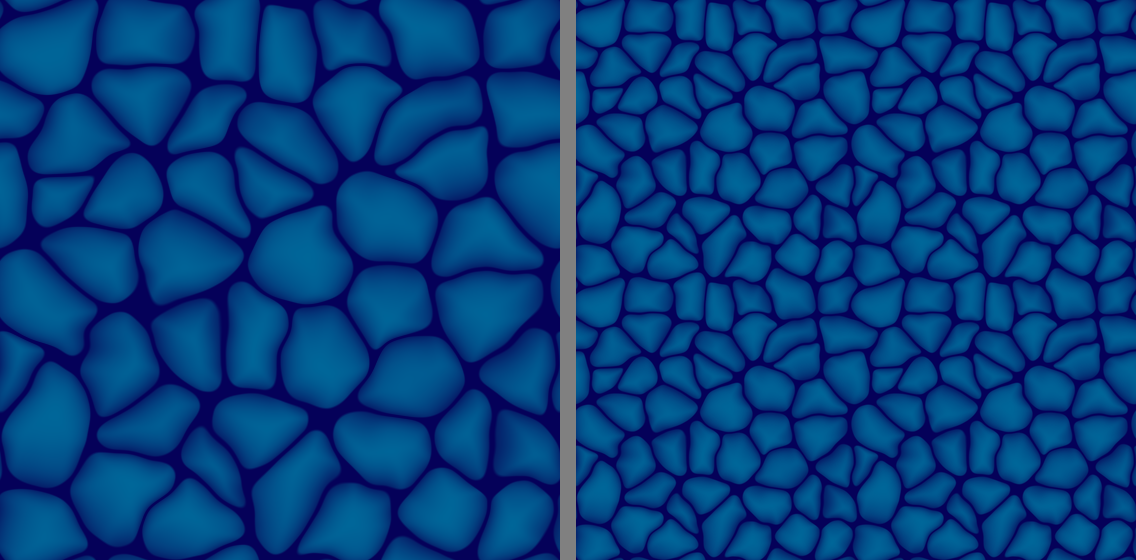
Left: one tile. Right: repeated 2 by 2.
Write a WebGL 2 fragment shader that draws this texture.

```glsl
#version 300 es
precision highp float;
// Rounded blue pebbles set in dark joints, seamless on all sides.
// A warped, wrapping Voronoi grid gives the stones; a soft minimum of the
// distances to their borders rounds the corners and shades each face.

#define CELLS 7.0          // stones along each side
#define JITTER 0.96        // irregularity of the stone centres
#define WARP 0.20          // waviness of the borders
#define JOINT 0.024        // half width of a joint, in cells
#define JOINT_SOFT 0.013   // softness of the stone outline
#define ROUNDING 0.22      // corner rounding
#define CREASE 0.07        // softness of the ridges on a face
#define FALLOFF 0.20       // distance over which a face brightens
#define JOINT_COLOR vec3(0.020, 0.005, 0.350)
#define RIM_COLOR vec3(0.020, 0.115, 0.410)
#define PEAK_COLOR vec3(0.000, 0.420, 0.612)

uniform vec2 u_resolution;
out vec4 fragColor;

// Two random values in 0..1 for a non-negative lattice point
vec2 hash2(vec2 lattice) {
    uvec2 v = uvec2(lattice + 0.5) * 1664525u + 1013904u;
    v.x += v.y * 1664525u;
    v.y += v.x * 1664525u;
    v ^= v >> 16u;
    v.x += v.y * 1664525u;
    v.y += v.x * 1664525u;
    v ^= v >> 16u;
    return vec2(v & 65535u) / 65535.0;
}

// Two channels of smooth value noise that wraps after a whole period
vec2 wrappedNoise(vec2 p, float period) {
    vec2 i = floor(p);
    vec2 f = p - i;
    f = f * f * f * (f * (f * 6.0 - 15.0) + 10.0);
    vec2 lo = mod(i, period);
    vec2 hi = mod(i + 1.0, period);
    const float SEED = 300.0;
    vec2 bottom = mix(hash2(lo + SEED), hash2(vec2(hi.x, lo.y) + SEED), f.x);
    vec2 top = mix(hash2(vec2(lo.x, hi.y) + SEED), hash2(hi + SEED), f.x);
    return mix(bottom, top, f.y);
}

float softMin(float a, float b, float k) {
    float h = max(k - abs(a - b), 0.0) / k;
    return min(a, b) - 0.25 * h * h * k;
}

// Stone centre inside a grid cell
vec2 stoneCentre(vec2 cell) {
    return cell + 0.5 + JITTER * (hash2(mod(cell, CELLS)) - 0.5);
}

// x: rounded distance to the outline, y: depth used for shading
vec2 stoneDepth(vec2 p) {
    // Nearest stone
    vec2 home = floor(p);
    vec2 base = home;
    float nearest = 1e3;
    for (int y = -2; y <= 2; y++)
    for (int x = -2; x <= 2; x++) {
        vec2 cell = base + vec2(x, y);
        vec2 toCentre = stoneCentre(cell) - p;
        float d = dot(toCentre, toCentre);
        if (d < nearest) {
            nearest = d;
            home = cell;
        }
    }

    // Borders with its neighbours, each with its own slope
    vec2 a = stoneCentre(home) - p;
    vec2 depth = vec2(4.0);
    for (int y = -2; y <= 2; y++)
    for (int x = -2; x <= 2; x++) {
        if (x == 0 && y == 0) continue;
        vec2 offset = vec2(x, y);
        vec2 b = stoneCentre(home + offset) - p;
        float border = dot(0.5 * (a + b), normalize(b - a));
        vec2 edgeId = mod(home, CELLS) + CELLS * (offset + 2.0) + 100.0;
        float slope = mix(0.7, 1.7, hash2(edgeId).x);
        depth.x = softMin(depth.x, border, ROUNDING);
        depth.y = softMin(depth.y, border * slope, CREASE);
    }
    return depth;
}

void main() {
    vec2 p = gl_FragCoord.xy / u_resolution * CELLS;

    // Bend the borders
    vec2 bend = wrappedNoise(p * 2.0, CELLS * 2.0) - 0.5;
    vec2 depth = stoneDepth(p + WARP * bend);

    // Face shading, then the joints
    float rise = 1.0 - exp(-max(depth.y - JOINT, 0.0) / FALLOFF);
    vec3 face = mix(RIM_COLOR, PEAK_COLOR, rise);
    float stone = smoothstep(JOINT - JOINT_SOFT, JOINT + JOINT_SOFT, depth.x);
    fragColor = vec4(mix(JOINT_COLOR, face, stone), 1.0);
}
```
